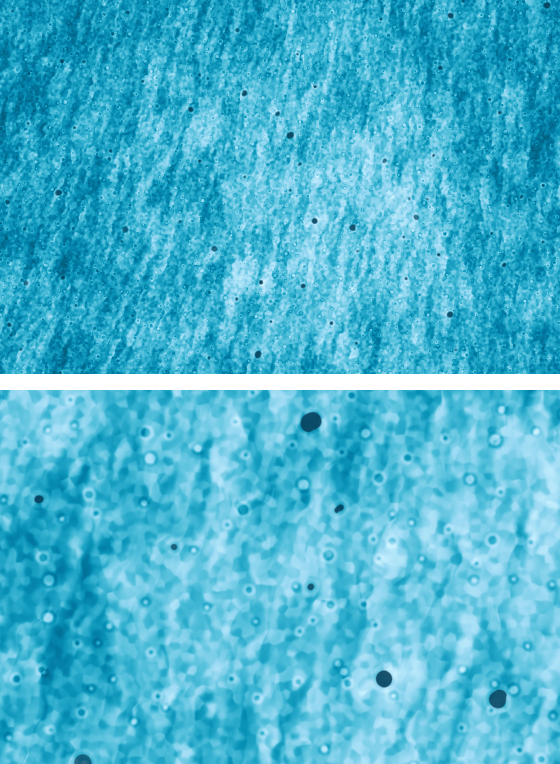
Top, the full canvas; bottom, a detail of the centre.
A Shadertoy shader for this texture:

```glsl
// Weathered cyan plaster: steep brushed streaks, fine grain, bubbles and dark pits.

// Paint tones from shade to highlight
const vec3 TONES[6] = vec3[6](
    vec3(0.01, 0.49, 0.65), vec3(0.04, 0.58, 0.72), vec3(0.15, 0.66, 0.79),
    vec3(0.30, 0.74, 0.85), vec3(0.46, 0.80, 0.90), vec3(0.60, 0.85, 0.95));
const vec3 FROST = vec3(0.80, 0.95, 1.00);
const vec3 PIT_COLOR = vec3(0.02, 0.25, 0.36);

// Strengths, in steps of the tone ramp
const float BASE_TONE = 2.22;
const float GLOW = 2.6;
const float CLOUDS = 0.40;
const float MOTTLE = 0.38;
const float STREAKS = 0.72;
const float HAIRS = 0.45;
const float GRAIN = 0.62;

// Layout, in canvas heights (the glow is in fractions of the canvas)
const vec2 GLOW_CENTER = vec2(0.57, 0.38);
const vec2 GLOW_SIZE = vec2(0.40, 0.60);
const vec2 STREAK_FREQ = vec2(72.0, 13.0);
const vec2 HAIR_FREQ = vec2(135.0, 42.0);
const float GRAIN_FREQ = 150.0;
const float LEAN_RIGHT = 0.10;
const float LEAN_LEFT = 0.34;

vec3 hash3(vec2 p) {
    vec3 q = fract(p.xyx * vec3(0.1031, 0.1030, 0.0973));
    q += dot(q, q.yxz + 33.33);
    return fract((q.xxy + q.yzz) * q.zyx);
}

// Smooth cellular noise: random cell values blended by distance, spread about 1
float cellNoise(vec2 p) {
    vec2 cell = floor(p);
    float sum = 0.0, total = 0.0;
    for (int j = -1; j <= 1; j++)
    for (int i = -1; i <= 1; i++) {
        vec2 id = cell + vec2(i, j);
        vec3 h = hash3(id);
        vec2 d = id + h.xy - p;
        float weight = exp(-6.0 * dot(d, d));
        sum += weight * (h.z - 0.5);
        total += weight;
    }
    return 4.0 * sum / total;
}

// Scattered discs: x = signed distance to the nearest rim, y = its random value
vec2 discs(vec2 p, float freq, float share, vec2 radii, float seed) {
    vec2 cell = floor(p * freq);
    vec2 nearest = vec2(1.0, 0.0);
    for (int j = -1; j <= 1; j++)
    for (int i = -1; i <= 1; i++) {
        vec2 id = cell + vec2(i, j);
        vec3 h = hash3(id + seed);
        vec3 k = hash3(id + seed + 57.0);
        float radius = mix(radii.x, radii.y, h.z * h.z * h.z);
        float d = length(p - (id + h.xy) / freq) - radius;
        if (k.x < share && d < nearest.x) nearest = vec2(d, k.y);
    }
    return nearest;
}

vec3 paint(float tone) {
    vec3 color = TONES[0] * (1.0 + 0.12 * clamp(tone, -2.0, 0.0));
    for (int i = 1; i < 6; i++)
        color = mix(color, TONES[i], clamp(tone - float(i - 1), 0.0, 1.0));
    return mix(color, FROST, clamp((tone - 5.0) * 0.4, 0.0, 1.0));
}

void mainImage(out vec4 fragColor, in vec2 fragCoord) {
    vec2 uv = fragCoord / iResolution.xy;
    vec2 p = fragCoord / iResolution.y;
    float px = 1.0 / iResolution.y;

    // Broad light and cloudy patches
    vec2 g = (uv - GLOW_CENTER) / GLOW_SIZE;
    float glow = exp(-dot(g, g));
    float tone = BASE_TONE + GLOW * (glow - 0.51);
    tone += CLOUDS * cellNoise(p * 5.0 + 3.0);
    tone += MOTTLE * cellNoise(p * vec2(17.0, 13.0) + 40.0);

    // Brush direction leans more to the left; small ripples fray the edges
    float ripple = cellNoise(p * 65.0 + 90.0);
    float lean = mix(LEAN_LEFT, LEAN_RIGHT, smoothstep(0.0, 0.9, uv.x));
    vec2 brush = p;
    brush.x -= lean * (p.y - 0.5);
    brush.x += 0.004 * sin(p.y * 19.0 + p.x * 8.0) + 0.002 * sin(p.y * 47.0 - p.x * 23.0);
    brush.x += 0.0028 * ripple;
    tone += STREAKS * cellNoise(brush * STREAK_FREQ + 7.0);
    tone += HAIRS * cellNoise(brush * HAIR_FREQ + 200.0);
    tone += GRAIN * cellNoise(p * GRAIN_FREQ + 11.0) + 0.2 * ripple;

    // Pale ragged flecks
    vec2 fleck = discs(p + 0.004 * vec2(ripple, cellNoise(p * 50.0 + 140.0)),
                       15.0, 0.40, vec2(0.003, 0.013), 300.0);
    tone += 1.6 * (1.0 - smoothstep(-0.003, 0.003, fleck.x));

    // Tiny bubbles: dark or pale centre inside a rim of the other kind
    vec2 bubble = discs(p, 36.0, 0.45, vec2(0.0022, 0.0055), 500.0);
    float core = 1.0 - smoothstep(-px, px, bubble.x + 0.0008);
    float rim = exp(-pow((bubble.x - 0.0012) / 0.0016, 2.0));
    tone += (bubble.y < 0.55 ? 1.0 : -1.0) * (1.2 * rim - 1.5 * core);

    // Dark pits with a thin pale edge
    vec2 pit = discs(p + 0.0008 * ripple, 9.0, 0.62, vec2(0.0028, 0.0085), 800.0);
    tone += 0.9 * exp(-pow((pit.x - 0.0035) / 0.002, 2.0));
    float pitMask = 1.0 - smoothstep(-px, px, pit.x);

    vec3 color = mix(paint(tone), PIT_COLOR, pitMask * mix(0.65, 0.95, pit.y));
    fragColor = vec4(color, 1.0);
}
```
